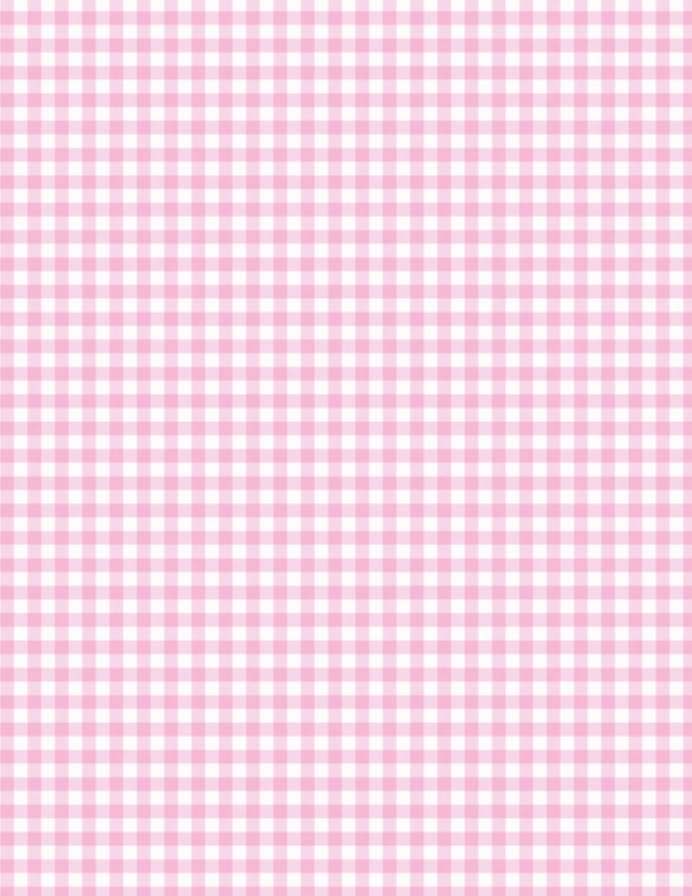
Write a WebGL 1 fragment shader that draws this pattern.

```glsl
precision highp float;

uniform vec2 u_resolution;

#define REPEATS vec2(25.33, 32.75)
#define BAND_CENTER vec2(0.26, 0.09)
#define BAND_WIDTH 0.5
#define EDGE_SOFTNESS 0.055
#define CHECK_VARIATION 0.008
#define GRAIN_STRENGTH 0.01
#define GRAIN_PER_REPEAT 8.0
#define WHITE vec3(0.995, 0.985, 0.992)
#define PALE_PINK vec3(0.970, 0.843, 0.908)
#define DEEP_PINK vec3(0.962, 0.722, 0.835)

float hash(vec2 p) {
  vec3 q = fract(vec3(p.xyx) * 0.1031);
  q += dot(q, q.yzx + 33.33);
  return fract((q.x + q.y) * q.z);
}

float valueNoise(vec2 p) {
  vec2 cell = floor(p);
  vec2 f = fract(p);
  f = f * f * (3.0 - 2.0 * f);
  float low = mix(hash(cell), hash(cell + vec2(1.0, 0.0)), f.x);
  float high = mix(hash(cell + vec2(0.0, 1.0)), hash(cell + 1.0), f.x);
  return mix(low, high, f.y);
}

// Coverage of the vertical (x) and horizontal (y) bands
vec2 bandCoverage(vec2 weave, vec2 pixel) {
  vec2 fromCenter = abs(fract(weave - BAND_CENTER + 0.5) - 0.5);
  vec2 edge = fromCenter - 0.5 * BAND_WIDTH;
  vec2 soft = max(vec2(EDGE_SOFTNESS), 0.6 * pixel);
  return 1.0 - smoothstep(-soft, soft, edge);
}

void main() {
  vec2 weave = gl_FragCoord.xy / u_resolution * REPEATS;
  vec2 bands = bandCoverage(weave, REPEATS / u_resolution);

  // White ground, single bands, then their crossings
  vec3 color = mix(mix(WHITE, PALE_PINK, bands.x),
                   mix(PALE_PINK, DEEP_PINK, bands.x), bands.y);

  // Faint unevenness between checks and fine grain in the dye
  float dye = max(bands.x, bands.y);
  float uneven = (valueNoise(weave * 2.0) - 0.5) * CHECK_VARIATION;
  float grain = (valueNoise(weave * GRAIN_PER_REPEAT) - 0.5) * GRAIN_STRENGTH;
  color += (uneven + grain) * mix(0.4, 1.0, dye) * vec3(0.5, 1.0, 0.8);

  gl_FragColor = vec4(clamp(color, 0.0, 1.0), 1.0);
}
```
